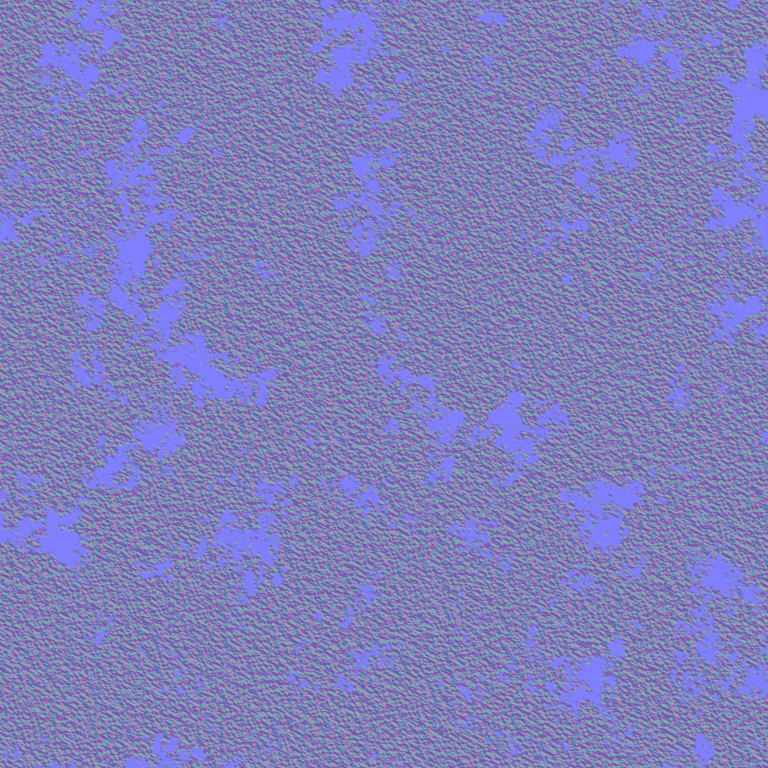
This texture map is drawn by a WebGL 2 fragment shader. Its source:

```glsl
#version 300 es
precision highp float;

#define GRAIN_FREQ 285.0
#define GRAIN_SLOPE 4.0
#define GRAIN_TILT 0.5
#define GRAIN_STRETCH 1.25
#define GRAIN_RELIEF vec3(0.33, 0.36, 0.25)
#define GRAIN_HEIGHT_Z 0.38
#define PATCH_FREQ 7.0
#define PATCH_GAIN 0.9
#define PATCH_LEVEL 0.618
#define PATCH_EDGE 0.055
#define SUBSAMPLES 2

uniform vec2 u_resolution;
out vec4 fragColor;

// Integer hash of a lattice cell, 0 to 1
float hash(ivec2 cell) {
    uvec2 q = uvec2(cell) * uvec2(1597u, 3571u);
    uint h = (q.x ^ (q.y << 8)) * 747796405u + q.y;
    h = ((h >> ((h >> 28) + 4u)) ^ h) * 277803737u;
    h = (h >> 15) ^ h;
    h *= 668265263u;
    return float((h ^ (h >> 13)) >> 8) / 16777216.0;
}

// Value noise: x is the value, yz its gradient
vec3 noise(vec2 p) {
    ivec2 cell = ivec2(floor(p));
    vec2 f = fract(p);
    vec2 u = f * f * (3.0 - 2.0 * f);
    vec2 du = 6.0 * f * (1.0 - f);
    float a = hash(cell);
    float b = hash(cell + ivec2(1, 0));
    float c = hash(cell + ivec2(0, 1));
    float d = hash(cell + ivec2(1, 1));
    float twist = a - b - c + d;
    float value = a + (b - a) * u.x + (c - a) * u.y + twist * u.x * u.y;
    return vec3(value, du * (vec2(b - a, c - a) + twist * u.yx));
}

mat2 rotation(float angle) {
    float c = cos(angle), s = sin(angle);
    return mat2(c, s, -s, c);
}

// Roughness mask: 0 inside the worn flat patches, 1 on the grain
float roughness(vec2 uv) {
    mat2 turn = rotation(0.6);
    vec2 p = turn * uv * PATCH_FREQ + 40.0;
    float sum = 0.0, total = 0.0, weight = 1.0;
    for (int i = 0; i < 6; i++) {
        sum += weight * noise(p).x;
        total += weight;
        weight *= PATCH_GAIN;
        p = turn * p * 2.03 + 17.3;
    }
    float level = sum / total;
    return 1.0 - smoothstep(PATCH_LEVEL - PATCH_EDGE, PATCH_LEVEL + PATCH_EDGE, level);
}

// Slope of two octaves of slightly elongated, tilted grain
vec2 grainSlope(vec2 uv) {
    mat2 shape = mat2(1.0 / GRAIN_STRETCH, 0.0, 0.0, 1.0) * rotation(GRAIN_TILT);
    vec2 p = shape * uv * GRAIN_FREQ;
    vec2 coarse = noise(p + 300.0).yz;
    vec2 fine = noise(p * 1.7 + 700.0).yz;
    return (coarse + 0.8 * fine) * shape * GRAIN_SLOPE;
}

// Encoded normal: softened grain, blended into the flat patches
vec3 normalColour(vec2 uv) {
    vec3 flatNormal = vec3(0.0, 0.0, 1.0);
    vec3 meanNormal = vec3(0.0, 0.0, GRAIN_HEIGHT_Z);
    vec3 grain = normalize(vec3(-grainSlope(uv), 1.0));
    vec3 softGrain = mix(meanNormal, grain, GRAIN_RELIEF);
    return mix(flatNormal, softGrain, roughness(uv)) * 0.5 + 0.5;
}

void main() {
    float scale = 1.0 / min(u_resolution.x, u_resolution.y);
    vec3 colour = vec3(0.0);

    // Average a small grid of samples within each pixel
    for (int j = 0; j < SUBSAMPLES; j++) {
        for (int i = 0; i < SUBSAMPLES; i++) {
            vec2 offset = (vec2(i, j) + 0.5) / float(SUBSAMPLES) - 0.5;
            colour += normalColour((gl_FragCoord.xy + offset) * scale);
        }
    }
    fragColor = vec4(colour / float(SUBSAMPLES * SUBSAMPLES), 1.0);
}
```
